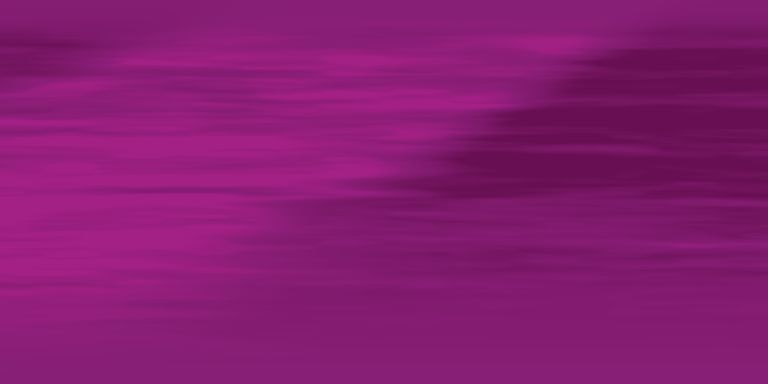
This background is drawn by a WebGL 1 fragment shader. Its source:

```glsl
precision highp float;

// Magenta brushed backdrop: a lit diagonal sweep between two soft shadows,
// crossed by ragged horizontal streaks of stretched value noise that melt
// into a smooth haze along the top and bottom edges.

uniform vec2 u_resolution;

// Palette from shadow to light
const vec3 DEEP   = vec3(0.405, 0.060, 0.322);
const vec3 SHADE  = vec3(0.482, 0.096, 0.405);
const vec3 MID    = vec3(0.535, 0.116, 0.460);
const vec3 BRIGHT = vec3(0.640, 0.125, 0.520);
const vec3 HAZE   = vec3(0.535, 0.135, 0.480);

// Tone levels: 0 is DEEP, 1 is BRIGHT
const float LIT_TONE   = 0.93;
const float UPPER_DIM  = 0.13;
const float RIGHT_DEEP = 0.78;
const float RIGHT_SOFT = 0.48;
const float LEFT_DEEP  = 0.62;
const float HAZE_TONE  = 0.60;

// Streak sizes in cells per canvas, and their strengths
const vec2  BAND_CELLS  = vec2(1.2, 38.0);
const vec2  GRAIN_CELLS = vec2(4.0, 38.0);
const vec2  FLECK_CELLS = vec2(11.0, 74.0);
const float BAND_GAIN   = 0.32;
const float GRAIN_GAIN  = 0.85;
const float FLECK_GAIN  = 0.13;
const float WARP        = 0.016;
const float EDGE_RAGGED = 0.34;

float hash(vec2 cell) {
  vec3 q = fract(cell.xyx * 0.1031);
  q += dot(q, q.yzx + 33.33);
  return fract((q.x + q.y) * q.z);
}

float valueNoise(vec2 p) {
  vec2 cell = floor(p);
  vec2 f = fract(p);
  f = f * f * (3.0 - 2.0 * f);
  float low = mix(hash(cell), hash(cell + vec2(1.0, 0.0)), f.x);
  float high = mix(hash(cell + vec2(0.0, 1.0)), hash(cell + 1.0), f.x);
  return mix(low, high, f.y);
}

// Layered streaks, centred on zero
float streakGrain(vec2 p) {
  float sum = 0.0;
  float weight = 0.5;
  for (int i = 0; i < 3; i++) {
    sum += weight * (valueNoise(p) - 0.5);
    p = p * vec2(2.2, 1.83) + vec2(17.3, 41.7);
    weight *= 0.6;
  }
  return sum;
}

vec3 palette(float tone) {
  float t = clamp(tone, 0.0, 1.0) * 3.0;
  vec3 color = mix(DEEP, SHADE, clamp(t, 0.0, 1.0));
  color = mix(color, MID, clamp(t - 1.0, 0.0, 1.0));
  return mix(color, BRIGHT, clamp(t - 2.0, 0.0, 1.0));
}

void main() {
  vec2 uv = gl_FragCoord.xy / u_resolution;

  // Gently bent streak coordinates
  vec2 p = uv;
  p.y += WARP * (valueNoise(uv * vec2(5.0, 8.0)) - 0.5);
  float band = valueNoise(p * BAND_CELLS + 7.0) - 0.5;
  float grain = streakGrain(p * GRAIN_CELLS);
  float fleck = smoothstep(0.60, 0.80, valueNoise(p * FLECK_CELLS + 23.0));

  // Right shadow: smooth edge above, torn along the streaks below
  float ragged = EDGE_RAGGED * (1.0 - smoothstep(0.42, 0.62, uv.y));
  float rightEdge = uv.x - (0.10 + 0.78 * uv.y) + ragged * (band + grain);
  float rightWidth = mix(0.16, 0.07, smoothstep(0.30, 0.60, uv.y));
  float rightShadow = smoothstep(-rightWidth, rightWidth, rightEdge);
  float rightDepth = mix(RIGHT_SOFT, RIGHT_DEEP, smoothstep(0.30, 0.52, uv.y));

  // Left shadow in the upper corner
  float leftEdge = 1.27 * (uv.y - 0.74) - uv.x;
  float leftShadow = smoothstep(-0.08, 0.12, leftEdge);

  // Light, shadows and streaks combined into one tone
  float tone = LIT_TONE - UPPER_DIM * smoothstep(0.55, 0.75, uv.y);
  tone -= rightDepth * rightShadow + LEFT_DEEP * leftShadow;
  float texture = BAND_GAIN * band + GRAIN_GAIN * grain + FLECK_GAIN * (fleck - 0.25);
  tone += texture * smoothstep(0.04, 0.36, uv.y)
        * (1.0 - 0.85 * smoothstep(0.84, 1.0, uv.y));

  // Haze along the bottom and top
  float haze = 0.85 * (1.0 - smoothstep(0.0, 0.30, uv.y))
             + 0.75 * smoothstep(0.84, 1.0, uv.y);
  vec3 color = palette(mix(tone, HAZE_TONE, haze));
  color = mix(color, HAZE, 0.5 * haze);

  gl_FragColor = vec4(color, 1.0);
}
```
